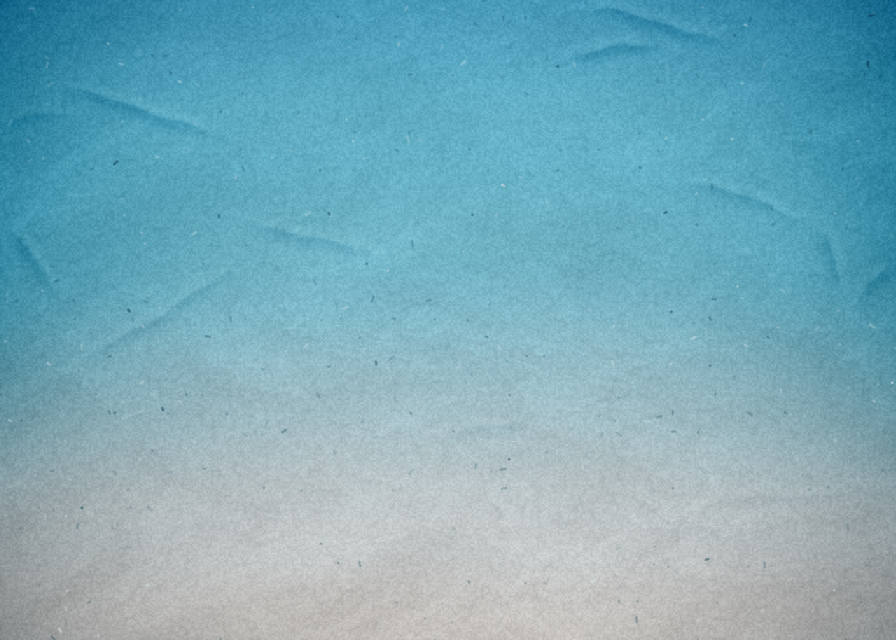
Reproduce this texture procedurally as a WebGL 2 fragment shader.

```glsl
#version 300 es
precision highp float;

uniform vec2 u_resolution;
out vec4 fragColor;

vec2 hash2(vec2 p) {
  vec3 q = fract(vec3(p.xyx) * vec3(0.1031, 0.103, 0.0973));
  q += dot(q, q.yzx + 33.33);
  return fract((q.xx + q.yz) * q.zy);
}

// Distances to the nearest and second nearest feature points
vec2 cellular(vec2 p) {
  vec2 cell = floor(p), f = fract(p), d = vec2(8.0);
  for (int y = -1; y <= 1; y++)
    for (int x = -1; x <= 1; x++) {
      vec2 o = vec2(x, y);
      float r = length(o + hash2(cell + o + 200.0) - f);
      d = r < d.x ? vec2(r, d.x) : vec2(d.x, min(d.y, r));
    }
  return d;
}

// Rotated, self-warping sines for soft mottling
float waves(vec2 p) {
  float sum = 0.0, amp = 0.5;
  for (int i = 0; i < 7; i++) {
    p += 0.6 * sin(p.yx * 1.3 + float(i));
    sum += amp * sin(p.x) * sin(p.y + 1.7);
    p = mat2(1.5, 1.1, -1.1, 1.5) * p;
    amp *= 0.72;
  }
  return sum;
}

// Signed offset from a segment (x) and position along it (y)
vec2 segment(vec2 p, vec4 s) {
  vec2 a = p - s.xy, b = s.zw - s.xy;
  float len = length(b);
  return vec2((b.x * a.y - b.y * a.x) / len, dot(a, b) / (len * len));
}

// Folds with a shaded lower side and a lit upper side
float creases(vec2 p) {
  vec4 folds[12] = vec4[12](
    vec4(0.93, 0.985, 1.14, 0.93), vec4(0.89, 0.908, 1.03, 0.927),
    vec4(0.11, 0.857, 0.34, 0.787), vec4(0.0, 0.807, 0.11, 0.822),
    vec4(0.39, 0.648, 0.59, 0.595), vec4(0.13, 0.43, 0.37, 0.575),
    vec4(1.07, 0.718, 1.26, 0.65), vec4(1.28, 0.64, 1.315, 0.55),
    vec4(1.34, 0.52, 1.4, 0.585), vec4(0.01, 0.645, 0.09, 0.54),
    vec4(0.69, 0.315, 0.83, 0.335), vec4(1.1, 0.211, 1.34, 0.225));
  vec2 w = p + 0.003 * vec2(sin(p.y * 47.0), sin(p.x * 31.0) + 0.5 * sin(p.x * 83.0));
  float tone = 0.0;
  for (int i = 0; i < 12; i++) {
    vec2 s = segment(w, folds[i]);
    float bow = s.x - 0.02 * s.y * (1.0 - s.y);
    float ends = smoothstep(-0.15, 0.3, s.y) * smoothstep(1.15, 0.6, s.y);
    float dark = exp(-pow(bow / (bow > 0.0 ? 0.003 : 0.014), 2.0));
    float lit = exp(-pow((bow - 0.011) / 0.008, 2.0));
    tone += ends * (0.45 * lit - dark) * (i < 3 ? 1.1 : 0.75);
  }
  return tone;
}

// Short randomly turned fibres, one in some cells of a grid
float flecks(vec2 p, float count, float seed, float density) {
  vec2 g = p * count, cell = floor(g);
  vec2 r = hash2(cell + seed), k = hash2(cell + seed + 71.0);
  vec2 d = (fract(g) - 0.3 - 0.4 * r) / count;
  float a = 6.283 * k.x;
  vec2 dir = vec2(cos(a), sin(a));
  float along = max(abs(dot(d, dir)) - 0.004 * k.y * k.y, 0.0);
  float dist = length(vec2(along, dot(d, vec2(-dir.y, dir.x))));
  float on = step(hash2(cell + seed + 13.0).x, density);
  return on * smoothstep(0.0032, 0.0004, dist) * (0.2 + 0.8 * r.y * r.y);
}

void main() {
  vec2 uv = gl_FragCoord.xy / u_resolution;
  vec2 p = gl_FragCoord.xy / u_resolution.y;

  // Sand to sky gradient with an uneven horizon
  float mottle = waves(p * vec2(3.5, 6.5) + 2.0);
  float cloud = waves(p * vec2(10.0, 17.0) + 11.0 + 0.8 * mottle);
  float h = uv.y + 0.02 * mottle + 0.008 * cloud;
  vec3 col = mix(vec3(0.765, 0.75, 0.735), vec3(0.755, 0.775, 0.778), smoothstep(0.02, 0.18, h));
  col = mix(col, vec3(0.61, 0.735, 0.77), smoothstep(0.17, 0.42, h));
  col = mix(col, vec3(0.455, 0.715, 0.785), smoothstep(0.36, 0.6, h));
  col = mix(col, vec3(0.4, 0.7, 0.785), smoothstep(0.55, 0.8, h));
  col = mix(col, vec3(0.285, 0.61, 0.73), smoothstep(0.76, 1.04, h));

  // Vignette, deeper toward the top
  vec2 q = abs(uv * 2.0 - 1.0);
  float edge = 0.7 * pow(q.x, 2.9) + 0.25 * pow(q.x, 2.0) * pow(q.y, 4.0) + 0.06 * pow(q.y, 8.0);
  col *= 1.0 - edge * mix(vec3(0.3, 0.26, 0.24), vec3(0.82, 0.38, 0.29), smoothstep(0.1, 0.65, uv.y));

  // Paper: broken wrinkles, folds, pulp and grain
  vec2 warped = p * vec2(4.5, 8.0) + 0.3 * vec2(mottle, cloud) + 0.3 * sin(p.yx * vec2(19.0, 13.0));
  vec2 c = cellular(warped);
  float ridge = c.y - c.x;
  float wrinkle = (exp(-18.0 * ridge) - 0.5 * exp(-6.0 * ridge)) * smoothstep(-0.4, 0.5, cloud + mottle);
  float vein = exp(-14.0 * abs(cloud)) * smoothstep(-0.3, 0.5, mottle);
  float pulp = cellular(p * 120.0).x - 0.5;
  float fuzz = cellular(p * vec2(48.0, 60.0) + 31.0 + 0.6 * cloud).x - 0.5;
  float grain = hash2(floor(p * 366.0)).x - 0.5;
  float foldDepth = mix(0.032, 0.068, smoothstep(0.2, 0.6, uv.y));
  col += 0.024 * mottle + 0.026 * cloud + 0.042 * wrinkle + 0.022 * vein - 0.004;
  col -= 0.045 * pulp + 0.026 * fuzz;
  col += 0.054 * grain + foldDepth * creases(p) * vec3(1.25, 1.0, 0.8);

  // Sparse dark and pale specks
  float dark = flecks(p, 13.0, 5.0, 0.26) + 0.6 * flecks(p + 0.37, 34.0, 41.0, 0.2);
  float pale = flecks(p + 0.19, 13.0, 87.0, 0.16) + 0.6 * flecks(p + 0.53, 34.0, 129.0, 0.18);
  col = mix(col, col * vec3(0.4, 0.58, 0.65), min(dark * 0.85, 1.0));
  col = mix(col, vec3(0.83, 0.89, 0.9), min(pale * 0.65, 1.0));
  fragColor = vec4(clamp(col, 0.0, 1.0), 1.0);
}
```
